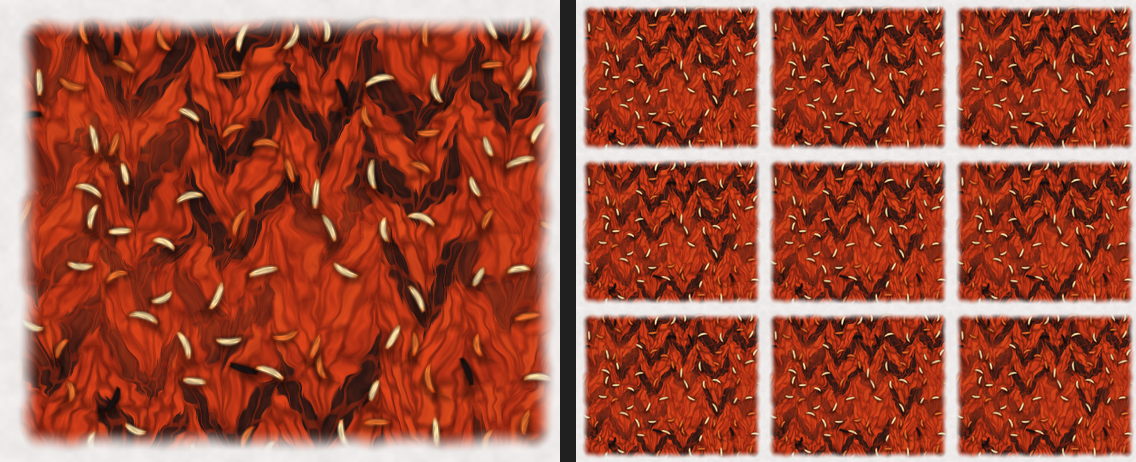
Left, the tile; right, the same tile 3 across and 3 down.
Give the GLSL for this texture, as a WebGL 2 fragment shader.

```glsl
#version 300 es
precision highp float;
// Red felted wool with broken dark chevrons and scattered cream stitches,
// fading softly into pale paper. Mirrored slanted strands form the knit;
// hashed grids place the stitches, and wrapped noise lets the sheet tile.
uniform vec2 u_resolution;
out vec4 outColor;

// Integer hash of a cell and a layer number: three values in 0..1
vec3 hash(vec2 cell, float layer) {
  uvec3 v = uvec3(ivec3(vec3(cell, layer))) * 1664525u + 1013904223u;
  v += v.yzx * v.zxy;
  v ^= v >> 16u;
  v += v.yzx * v.zxy;
  return vec3(v & 0xffffu) / 65535.0;
}

// Value noise that repeats after a whole number of cells
float noise(vec2 p, vec2 period, float layer) {
  vec2 i = floor(p), f = fract(p);
  f = f * f * (3.0 - 2.0 * f);
  vec2 a = mod(i, period), b = mod(i + 1.0, period);
  return mix(mix(hash(a, layer).x, hash(vec2(b.x, a.y), layer).x, f.x),
             mix(hash(vec2(a.x, b.y), layer).x, hash(b, layer).x, f.x), f.y);
}

// Knitted ground: six chevron columns by five rows, filled with slanted strands
vec3 knit(vec2 uv) {
  vec2 grid = vec2(6, 5), q = uv * grid;
  q += 0.28 * vec2(noise(q * 2.0, grid * 2.0, 1.0), noise(q * 2.0, grid * 2.0, 2.0)) - 0.14;
  q += 0.07 * vec2(noise(q * 9.0, grid * 9.0, 3.0), noise(q * 9.0, grid * 9.0, 4.0)) - 0.035;
  float column = mod(floor(q.x), 6.0);
  float side = fract(q.x) - 0.5, arm = abs(side);
  float flank = column * 2.0 + step(0.0, side);

  // Strands lean away from the chevron axis and break into single stitches
  float strand = arm * 7.0 - q.y * 2.0;
  float strandId = mod(floor(strand), 10.0);
  float along = q.y * 2.0 + hash(vec2(strandId, flank), 5.0).x;
  vec3 rnd = hash(vec2(strandId + flank * 10.0, mod(floor(along), 10.0)), 6.0);
  float across = abs(fract(strand) - 0.5) * 2.0;
  float tip = abs(fract(along) - 0.5) * 2.0;
  float body = (1.0 - smoothstep(0.45, 1.0, across)) * (1.0 - smoothstep(0.6, 1.0, tip));
  body *= smoothstep(0.0, 0.035, arm) * smoothstep(0.5, 0.465, arm);

  // Fine wool fibres run along the strands, loose hairs run across them
  float fibre = 0.55 * noise(vec2(strand * 3.0, q.y * 4.0), vec2(30, 20), 7.0)
              + 0.45 * noise(vec2(strand * 7.0, q.y * 11.0), vec2(70, 55), 8.0);
  float hair = noise(vec2(q.x * 18.0 + q.y * 12.0, q.y * 7.0 - q.x * 5.0), vec2(600), 9.0);
  float felt = smoothstep(0.35, 0.75, noise(q * 1.0 + 0.4, grid, 10.0));

  // Dark V bands, missing in places and ragged from stitch to stitch
  float v = q.y - 1.5 * arm + hash(vec2(column, 0), 11.0).x;
  float present = step(0.36, hash(vec2(column, mod(floor(v), 5.0)), 12.0).y);
  float edge = abs(fract(v) - 0.5) + (rnd.x - 0.5) * 0.18 + (fibre - 0.5) * 0.12;
  float dark = present * (1.0 - smoothstep(0.18, 0.24, edge)) * (1.0 - 0.55 * felt);

  float tone = 0.25 + 0.65 * fibre + 0.25 * (rnd.y - 0.5) + 0.18 * (hair - 0.5);
  vec3 red = mix(vec3(0.50, 0.10, 0.06), vec3(0.87, 0.26, 0.10), clamp(tone + 0.18 * body, 0.0, 1.0));
  red = mix(red, vec3(0.88, 0.33, 0.12), 0.4 * body * step(0.8, rnd.z));
  red *= mix(0.76 + 0.24 * body, 0.96, 0.6 * felt);
  vec3 black = mix(vec3(0.09, 0.06, 0.06), vec3(0.33, 0.13, 0.09), fibre * 0.8 + 0.25 * hair);
  return mix(red, black, dark * (0.35 + 0.65 * smoothstep(0.0, 0.35, body)));
}

// Short tapered stitches, one to a jittered cell, each with a soft shadow
vec3 addStitches(vec3 color, vec2 uv) {
  vec2 grid = vec2(11, 9), g = uv * grid;
  float soft = 0.012 + 9.0 / u_resolution.y;
  for (int y = -1; y <= 1; y++)
  for (int x = -1; x <= 1; x++) {
    vec2 cell = floor(g) + vec2(x, y), id = mod(cell, grid);
    vec3 place = hash(id, 13.0), kind = hash(id, 14.0), form = hash(id, 15.0);
    if (form.z > 0.92) continue;
    vec2 d = g - cell - 0.5 - (place.xy - 0.5) * 0.72;
    float angle = (place.z - 0.5) * 1.1 + (kind.y > 0.42 ? 1.57 : 0.0);
    vec2 axis = vec2(cos(angle), sin(angle));
    vec2 s = vec2(dot(d, axis), dot(d, vec2(-axis.y, axis.x)));
    float size = mix(0.20, 0.29, form.x), l = s.x / size;
    s.y += (form.y - 0.5) * 0.16 * (l * l - 0.4);
    float width = 0.066 * sqrt(max(0.0, 1.0 - l * l * 0.72));
    float dist = max(abs(s.y) - width, abs(s.x) - size);
    float shadow = 1.0 - smoothstep(-0.02, 0.13, dist + 0.3 * d.y);
    color *= 1.0 - 0.38 * shadow;

    // Cream, orange or black yarn with twisted plies
    vec3 yarn = kind.x < 0.52 ? vec3(0.98, 0.86, 0.63)
              : kind.x < 0.93 ? vec3(0.90, 0.43, 0.17) : vec3(0.10, 0.07, 0.07);
    float ply = noise(vec2(s.x * 9.0 + s.y * 14.0, s.y * 34.0) + id * 7.0, vec2(400), 16.0);
    yarn *= 0.76 + 0.34 * ply - 0.25 * smoothstep(0.4, 1.0, abs(s.y) / max(width, 0.01));
    yarn = mix(yarn, yarn * vec3(0.92, 0.62, 0.42), smoothstep(0.55, 1.0, abs(l)));
    color = mix(color, yarn, 1.0 - smoothstep(-soft, soft, dist));
  }
  return color;
}

void main() {
  vec2 uv = gl_FragCoord.xy / u_resolution;
  vec3 wool = addStitches(knit(uv), uv);

  // Pale mottled paper shows through a blurred, slightly uneven border
  float mottle = 0.6 * noise(uv * vec2(36, 30), vec2(36, 30), 17.0)
               + 0.4 * noise(uv * vec2(96, 80), vec2(96, 80), 18.0);
  vec3 paper = vec3(0.925, 0.915, 0.91) + 0.05 * (mottle - 0.4);
  vec2 box = (abs(uv - vec2(0.512, 0.494)) - vec2(0.4625, 0.451)) * vec2(1.213, 1) + 0.03;
  float outside = length(max(box, 0.0)) + min(max(box.x, box.y), 0.0) - 0.03;
  outside += 0.012 * (noise(uv * vec2(24, 20), vec2(24, 20), 19.0) - 0.5);
  outColor = vec4(mix(wool, paper, smoothstep(-0.03, 0.022, outside)), 1);
}
```
